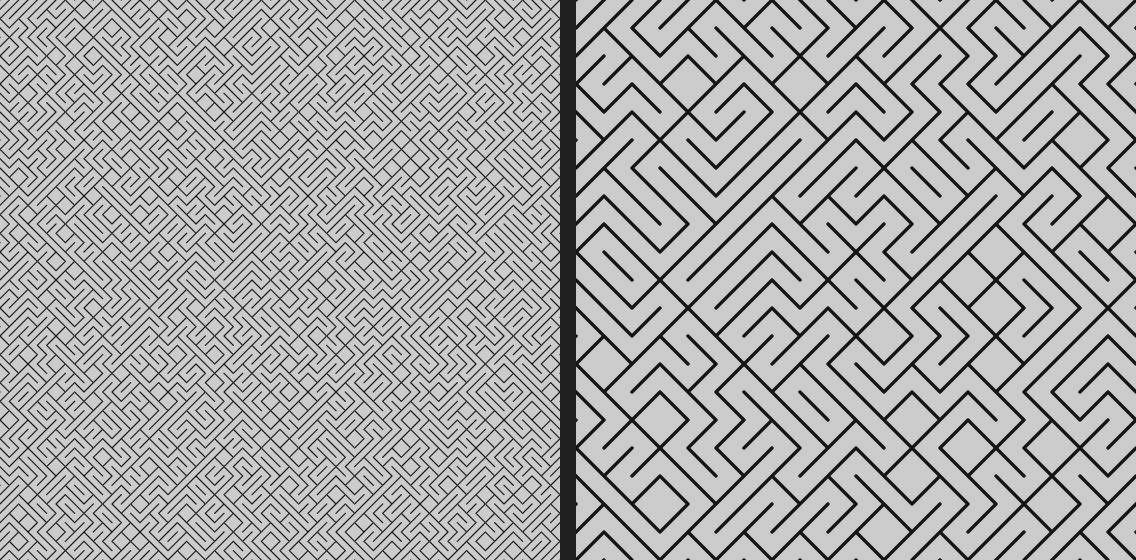
Left, the full canvas; right, a detail of the centre.
Reproduce this pattern procedurally as a WebGL 2 fragment shader.

```glsl
#version 300 es
precision highp float;
// Draws a maze of thin dark diagonals, one per grid cell, on a light grey ground.

uniform vec2 u_resolution;
out vec4 fragColor;

// Integer hash of a cell, from 0 to 1
float hashCell(vec2 cell) {
    uvec2 q = uvec2(ivec2(cell) + 4096) * uvec2(1597334677u, 3812015801u);
    uint h = (q.x ^ q.y) * 1597334677u;
    h = (h ^ (h >> 15)) * 2246822519u;
    h ^= h >> 13;
    return float(h >> 8) / 16777216.0;
}

float segmentDistance(vec2 p, vec2 a, vec2 b) {
    vec2 ab = b - a;
    float along = clamp(dot(p - a, ab) / dot(ab, ab), 0.0, 1.0);
    return length(p - a - ab * along);
}

// Distance to the closest wall, neighbours included so corners join cleanly
float mazeDistance(vec2 p) {
    vec2 home = floor(p);
    float nearest = 1.0;
    for (int y = -1; y <= 1; y++) {
        for (int x = -1; x <= 1; x++) {
            vec2 cell = home + vec2(x, y);
            float rising = step(0.5, hashCell(cell));
            vec2 start = cell + vec2(0.0, 1.0 - rising);
            vec2 end = cell + vec2(1.0, rising);
            nearest = min(nearest, segmentDistance(p, start, end));
        }
    }
    return nearest;
}

void main() {
    // Sixty cells across the canvas
    float cellsPerPixel = 60.0 / min(u_resolution.x, u_resolution.y);
    vec2 p = gl_FragCoord.xy * cellsPerPixel;

    // Wall coverage with a one-pixel smooth edge
    float edge = mazeDistance(p) - 0.061;
    float wall = clamp(0.5 - edge / cellsPerPixel, 0.0, 1.0);

    vec3 ground = vec3(0.80);
    vec3 ink = vec3(0.08);
    fragColor = vec4(mix(ground, ink, wall), 1.0);
}
```
